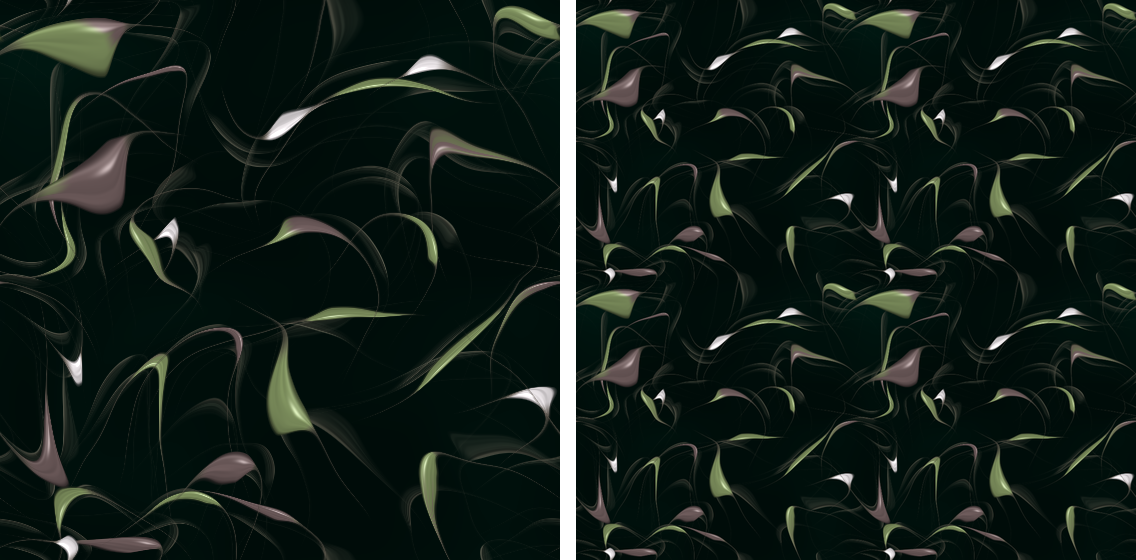
Left, the tile; right, the same tile 2 across and 2 down.
Write a Shadertoy shader that draws this background.

```glsl
// Glossy ribbons of green, mauve and pearl swirling in near-black liquid, over smoky folds.
// Each ribbon is a bent curve with a one-sided teardrop swelling and thread-thin tails, nested
// with dim folds; wrapped offsets and a periodic noise warp make the field tile seamlessly.
#define DARK    vec3(0.000, 0.062, 0.046)
#define SMOKE   vec3(0.270, 0.275, 0.235)
#define GREEN   vec3(0.490, 0.560, 0.365)
#define MAUVE   vec3(0.420, 0.350, 0.350)
#define PEARL   vec3(0.900, 0.880, 0.890)
#define TAIL    vec3(0.370, 0.340, 0.300)
#define RIBBONS 30
#define WISPS   66
#define SWIRL   0.135
#define RIPPLE  0.034
#define THREAD  0.0017

vec3 hash3(float n) {
    vec3 p = fract(vec3(n) * vec3(0.1031, 0.1030, 0.0973));
    p += dot(p, p.yzx + 33.33);
    return fract((p.xxy + p.yzz) * p.zyx);
}

float cellValue(vec2 cell, float period) {
    cell = mod(cell, period);
    return hash3(cell.x + 61.0 * cell.y + 7.0).x;
}

// Value noise that wraps over the unit square
float noise(vec2 p, float period) {
    p *= period;
    vec2 i = floor(p), f = p - i;
    f = f * f * f * (f * (f * 6.0 - 15.0) + 10.0);
    return mix(mix(cellValue(i, period), cellValue(i + vec2(1, 0), period), f.x),
               mix(cellValue(i + vec2(0, 1), period), cellValue(i + vec2(1, 1), period), f.x), f.y);
}

vec2 noise2(vec2 p, float period) {
    return vec2(noise(p, period), noise(p + vec2(0.37, 0.61), period)) - 0.5;
}

float bell(float x, float width) {
    x /= width;
    return exp(-x * x);
}

// Blends ribbon or wisp number id over the colour below it
vec3 paintRibbon(vec3 below, vec2 p, int id, float pixel) {
    bool wisp = id < WISPS;
    int family = id % RIBBONS;
    float n = float(family);
    vec3 a = hash3(n + 1.0), b = hash3(n + 113.0), c = hash3(float(id) + 241.0);

    // Placement, direction and proportions; wisps nest beside the ribbon of their family
    vec2 centre = fract(n * vec2(0.7549, 0.5698)) + 0.12 * (a.xy - 0.5);
    float angle = (a.z < 0.55 ? 0.65 : -0.70) + 0.9 * (b.x - 0.5);
    float curl = b.y * sqrt(b.y);
    float len = mix(0.25, 0.095, curl);
    float bend = mix(0.3, 2.5, curl) * (b.z < 0.25 ? 1.0 : -1.0);
    float girth = mix(0.008, 0.060, c.x * c.x) * mix(1.0, 0.5, curl);
    float peak = 0.9 * (c.y - 0.5);
    float lean = c.z < 0.5 ? -0.85 : 0.85;
    bool pearl = !wisp && family % 5 == 0;
    bool mauve = family % 5 == 2 || family % 5 == 4;
    if (pearl) { girth = 0.016; len *= 0.5; }
    if (wisp) {
        centre += 0.12 * (c.yz - 0.5);
        angle += 0.7 * (c.x - 0.5);
        girth = mix(0.005, 0.024, c.x * c.y);
    }

    // Coordinates along and across the bent axis
    vec2 d = p - centre;
    d -= round(d);
    float co = cos(angle), si = sin(angle);
    d = vec2(co * d.x + si * d.y, co * d.y - si * d.x);
    float s = d.x / len;
    float taper = max(1.0 - s * s, 0.0);
    if (taper <= 0.0) return below;
    float slope = 2.0 * bend * s;
    float across = (d.y - bend * len * s * s) / sqrt(1.0 + slope * slope);

    // Teardrop swelling: blunt on one side, drawn out on the other
    float swell = bell(s - peak, (s - peak) * lean > 0.0 ? 0.14 : 0.40);
    float axis = across + lean * girth * swell * taper;
    float width = taper * (girth * swell + THREAD);
    float v = clamp(axis / max(width, 0.0001), -1.0, 1.0);
    float side = v * sign(lean);

    // One edge crisp, the other melting into the liquid
    float soft = max(mix(0.0045, 0.0018, smoothstep(-0.3, 0.3, side)), pixel);
    float cover = clamp((width - abs(axis)) / soft + 0.5, 0.0, 1.0) * smoothstep(0.0, 0.4, taper);
    if (cover <= 0.0) return below;
    float streak = noise(vec2(0.12 * s + a.x, 0.30 * v + a.y), 16.0);

    // Wisps are translucent folds, brightest along the crisp edge
    if (wisp) {
        float fold = mix(0.22, 0.85, pow(0.5 + 0.5 * side, 2.0)) + 0.3 * bell(side - 0.85, 0.15);
        float fade = 0.22 + 0.70 * smoothstep(0.1, 0.8, swell);
        return mix(below, SMOKE * (0.55 + 0.8 * streak), cover * min(fold * fade, 1.0));
    }

    // Body colour, lengthwise streaks and rounded shading
    float tint = noise(p + 0.2, 5.0) + (mauve ? 0.32 : -0.08) + 0.12 * (streak - 0.5);
    vec3 body = pearl ? PEARL : mix(GREEN, MAUVE, smoothstep(0.46, 0.60, tint));
    body = mix(TAIL, body, smoothstep(0.03, pearl ? 0.7 : 0.35, swell));
    body *= 0.86 + 0.18 * streak + 0.12 * side;
    body *= mix(0.50, 1.0, smoothstep(1.0, 0.70, abs(v)));
    body += 0.09 * bell(side - 0.72, 0.10) * swell;
    body += 0.36 * bell(side - 0.50, 0.11) * bell(s - peak, 0.10);
    return mix(below, body, cover * mix(0.55, 1.0, smoothstep(0.0, 0.25, swell)));
}

void mainImage(out vec4 fragColor, in vec2 fragCoord) {
    vec2 uv = fragCoord / iResolution.xy;
    float pixel = 1.0 / min(iResolution.x, iResolution.y);

    // Liquid distortion at two scales
    vec2 p = uv + SWIRL * noise2(uv, 4.0);
    p += RIPPLE * noise2(p, 9.0);

    // Dim liquid with a slow green haze
    float haze = noise(p, 7.0) * noise(p + 0.43, 4.0);
    vec3 colour = DARK * (0.75 + 0.9 * haze);

    for (int id = 0; id < WISPS + RIBBONS; id++) colour = paintRibbon(colour, p, id, pixel);
    fragColor = vec4(clamp(colour, 0.0, 1.0), 1.0);
}
```
